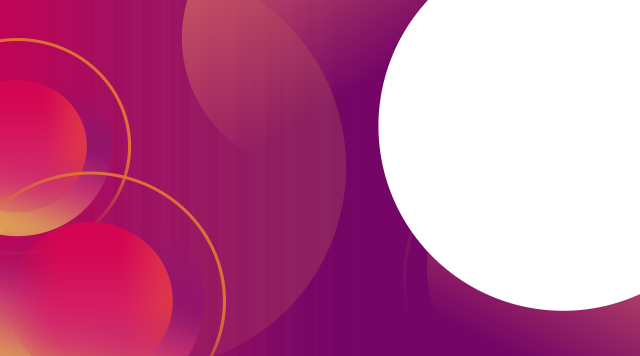
Write a Shadertoy shader that draws this background.

```glsl
// Magenta to violet backdrop with translucent discs, glowing orbs, thin rings and a white disc.

#define RING_WIDTH 0.0088
#define ORB_STRETCH 1.05
#define STREAK_AMOUNT 0.006
#define CRIMSON vec3(0.76, 0.01, 0.33)
#define MAGENTA vec3(0.61, 0.07, 0.39)
#define VIOLET vec3(0.46, 0.02, 0.40)
#define ROSE vec3(0.80, 0.36, 0.39)
#define BRONZE vec3(0.78, 0.42, 0.32)
#define ORANGE vec3(0.88, 0.45, 0.20)
#define GOLD vec3(0.87, 0.62, 0.34)

// Coverage of a signed distance, softened over about one pixel.
float fill(float d) {
    return clamp(0.5 - d * iResolution.y, 0.0, 1.0);
}

float disc(vec2 p, vec2 center, float radius) {
    return fill(length(p - center) - radius);
}

float ring(vec2 p, vec2 center, float radius) {
    return fill(abs(length(p - center) - radius) - 0.5 * RING_WIDTH);
}

// Horizontal gradient with faint vertical streaks.
vec3 backdrop(vec2 p) {
    vec3 color = mix(CRIMSON, MAGENTA, smoothstep(-0.1, 0.5, p.x));
    color = mix(color, VIOLET, smoothstep(0.4, 1.0, p.x));
    float streak = sin(p.x * 71.0) + 0.6 * sin(p.x * 163.0 + 1.3) + 0.4 * sin(p.x * 307.0);
    float streakMask = smoothstep(0.1, 0.4, p.x) * smoothstep(1.1, 0.8, p.x);
    return color + STREAK_AMOUNT * streak * streakMask;
}

// A halo, a bright core and an outer ring around one center.
vec3 drawOrb(vec3 color, vec2 p, vec2 center, float coreRadius, float haloRadius, float ringRadius) {
    vec2 q = (p - center) * vec2(1.0, ORB_STRETCH);

    // Halo: clear at the top, gold at the lower left
    vec2 h = q / haloRadius;
    float warmth = -0.75 * h.y - 0.3 * h.x;
    vec3 halo = mix(vec3(0.58, 0.08, 0.42), vec3(0.78, 0.20, 0.44), smoothstep(-0.25, 0.25, warmth));
    halo = mix(halo, GOLD, smoothstep(0.1, 0.75, warmth));
    float haloAlpha = smoothstep(0.75, -0.05, h.y);
    color = mix(color, halo, haloAlpha * disc(q, vec2(0.0), haloRadius));

    // Core: crimson top, orange right rim, melting into the halo below
    vec2 c = q / coreRadius;
    vec3 core = mix(vec3(0.83, 0.16, 0.41), vec3(0.83, 0.02, 0.32), smoothstep(-0.6, 0.9, c.y));
    core = mix(core, vec3(0.88, 0.22, 0.28), 0.85 * smoothstep(0.3, 1.0, c.x));
    float coreAlpha = mix(0.2, 1.0, smoothstep(-1.1, 0.0, c.y)) * smoothstep(-1.1, -0.3, c.x);
    color = mix(color, core, coreAlpha * disc(q, vec2(0.0), coreRadius));

    // Ring: fades toward the bottom and the left
    vec2 r = q / ringRadius;
    float ringAlpha = mix(0.13, 0.95, smoothstep(-0.85, -0.05, r.y)) * smoothstep(-1.2, 0.0, r.x);
    return mix(color, ORANGE, ringAlpha * ring(q, vec2(0.0), ringRadius));
}

void mainImage(out vec4 fragColor, in vec2 fragCoord) {
    vec2 p = fragCoord / iResolution.y;
    vec3 color = backdrop(p);

    // Large translucent disc, strongest at its right rim
    float largeAlpha = 0.27 * smoothstep(0.3, 0.97, p.x);
    color = mix(color, BRONZE, largeAlpha * disc(p, vec2(0.404, 0.531), 0.568));

    // Upper disc, brightest at its upper left
    float upperAlpha = clamp(1.5 * (p.y - 0.47) - 0.95 * (p.x - 0.56), 0.0, 0.85);
    color = mix(color, ROSE, upperAlpha * disc(p, vec2(0.887, 0.894), 0.376));

    // Lower right disc and its faint ring
    float lowerAlpha = clamp(0.2 + 1.8 * (p.y - 0.13) + 0.9 * (p.x - 1.41), 0.0, 0.8);
    color = mix(color, ROSE, lowerAlpha * disc(p, vec2(1.575, 0.249), 0.376));
    float faintAlpha = 0.14 * smoothstep(0.06, 0.32, p.y);
    color = mix(color, ROSE, faintAlpha * ring(p, vec2(1.575, 0.214), 0.439));

    // Two orbs on the left
    color = drawOrb(color, p, vec2(0.049, 0.589), 0.195, 0.265, 0.315);
    color = drawOrb(color, p, vec2(0.2535, 0.155), 0.232, 0.319, 0.377);

    // White disc
    color = mix(color, vec3(1.0), disc(p, vec2(1.582, 0.646), 0.519));

    fragColor = vec4(color, 1.0);
}
```
